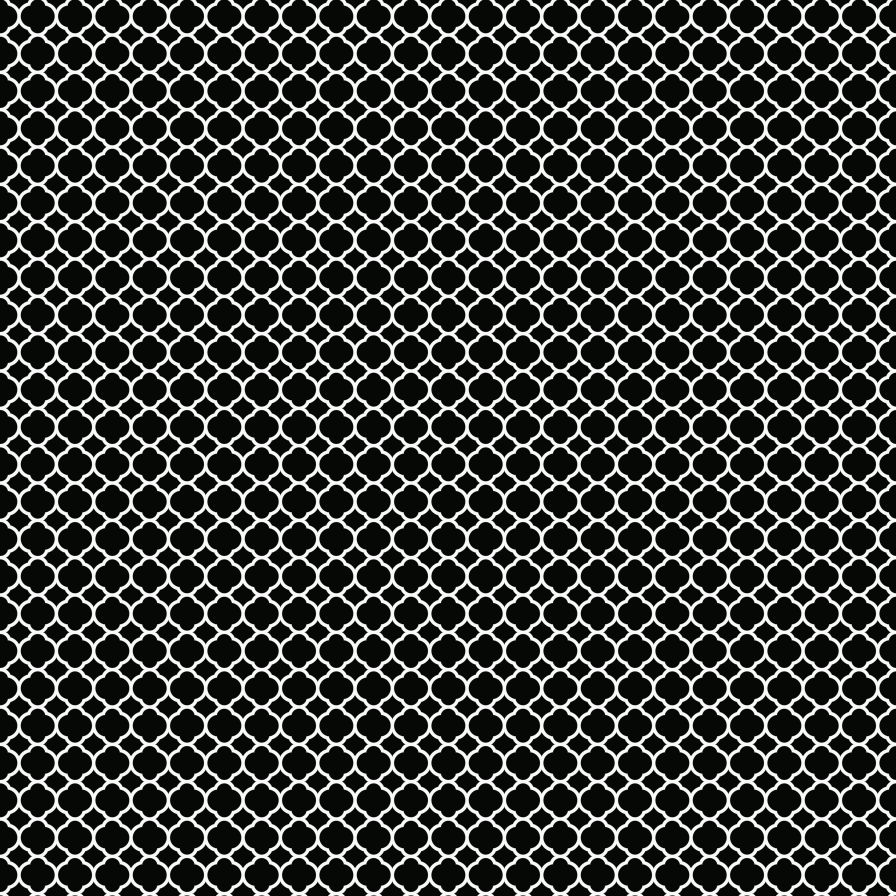
Reproduce this pattern procedurally as a Shadertoy shader.

```glsl
// Seamless quatrefoil lattice: white outlined four-lobed cells on near-black.

const float REPEATS     = 24.0;               // whole cells across and down
const vec2  PHASE       = vec2(0.01, 0.5625); // centre of the first cell, in cells
const float SIDE_RADIUS = 0.335;              // left and right lobes, in cells
const float CAP_RADIUS  = 0.25;               // top and bottom lobes, in cells
const float LINE_WIDTH  = 0.092;              // outline thickness, in cells
const float EDGE_SOFT   = 0.7;                // half width of edge smoothing, in pixels
const vec3  GROUND      = vec3(0.02, 0.03, 0.02);
const vec3  LINE_COLOR  = vec3(0.975);

float circleDistance(vec2 p, vec2 center, float radius) {
    return length(p - center) - radius;
}

// Distance to a quatrefoil whose lobes reach the edges of a unit cell;
// p is folded into the positive quadrant.
float quatrefoilDistance(vec2 p) {
    float side = circleDistance(p, vec2(0.5 - SIDE_RADIUS, 0.0), SIDE_RADIUS);
    float cap  = circleDistance(p, vec2(0.0, 0.5 - CAP_RADIUS), CAP_RADIUS);
    return min(side, cap);
}

void mainImage(out vec4 fragColor, in vec2 fragCoord) {
    // Repeat the cell and fold it about both axes
    vec2 grid = fragCoord / iResolution.xy * REPEATS - PHASE;
    vec2 p = abs(fract(grid + 0.5) - 0.5);

    // Outline; the fold joins neighbouring strokes where lobes touch
    float stroke = abs(quatrefoilDistance(p)) - 0.5 * LINE_WIDTH;
    float soft = EDGE_SOFT * REPEATS / min(iResolution.x, iResolution.y);
    float coverage = 1.0 - smoothstep(-soft, soft, stroke);

    fragColor = vec4(mix(GROUND, LINE_COLOR, coverage), 1.0);
}
```
